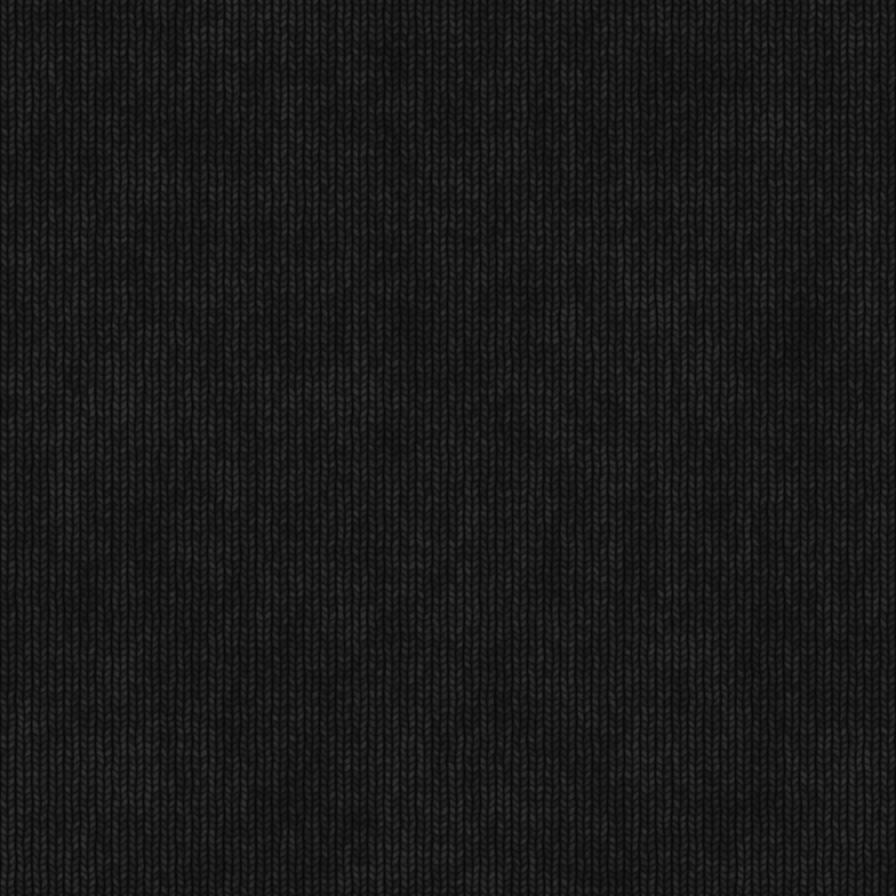
Give the GLSL for this texture, as a WebGL 1 fragment shader.

```glsl
precision highp float;
// Fine black stockinette knit: columns of V stitches with worn, uneven yarn.

uniform vec2 u_resolution;

const vec2 STITCHES = vec2(56.0, 124.0);
const float V_RISE = 0.65;
const vec3 GAP_COLOR = vec3(0.040, 0.040, 0.041);
const vec3 YARN_COLOR = vec3(0.150, 0.150, 0.151);

float hash(vec2 p) {
  vec3 q = fract(vec3(p.xyx) * 0.1031);
  q += dot(q, q.yzx + 33.33);
  return fract((q.x + q.y) * q.z);
}

vec2 gradient(vec2 cell) {
  float angle = 6.28318 * hash(cell);
  return vec2(cos(angle), sin(angle));
}

// Gradient noise, roughly -0.7 to 0.7
float gradientNoise(vec2 p) {
  vec2 i = floor(p);
  vec2 f = p - i;
  vec2 u = f * f * f * (f * (f * 6.0 - 15.0) + 10.0);
  vec2 e = vec2(1.0, 0.0);
  float low = mix(dot(gradient(i), f),
                  dot(gradient(i + e.xy), f - e.xy), u.x);
  float high = mix(dot(gradient(i + e.yx), f - e.yx),
                   dot(gradient(i + e.xx), f - e.xx), u.x);
  return mix(low, high, u.y);
}

// Soft band around zero, widened by the pixel size
float softBand(float d, float inner, float outer, float pixel) {
  return 1.0 - smoothstep(inner - pixel, outer + pixel, abs(d));
}

// Yarn height of one slanted leg, with a brightness of its own
float stitchHeight(vec2 p, vec2 pixel) {
  float fold = abs(fract(p.x) - 0.5) * 2.0;
  float row = p.y - V_RISE * fold;
  vec2 leg = vec2(floor(p.x * 2.0), floor(row));
  float across = fract(p.x * 2.0) * 2.0 - 1.0;
  float along = fract(row) * 2.0 - 1.0;
  float body = softBand(across, 0.3, 1.0, pixel.x);
  float ends = softBand(along, 0.35, 1.0, pixel.y);
  // Legs meet at the fold, so the gap there is slightly shallower
  float floorLevel = mix(0.12, 0.0, smoothstep(0.2, 0.8, fold));
  float tone = mix(0.72, 1.22, hash(leg + 17.0));
  return mix(floorLevel, 1.0, body) * mix(0.4, 1.0, ends) * tone;
}

// Broad fading plus faint streaks along the columns
float wear(vec2 uv) {
  float patches = gradientNoise(uv * 5.0 + 3.0) * 0.20
                + gradientNoise(uv * 17.0 + 41.0) * 0.24;
  float streaks = gradientNoise(vec2(uv.x * 48.0, uv.y * 4.0) + 71.0) * 0.22;
  return 1.0 + patches + streaks;
}

void main() {
  vec2 uv = gl_FragCoord.xy / u_resolution;
  vec2 pixel = STITCHES / u_resolution;

  // Slight unevenness in the knitting
  vec2 wobble = vec2(gradientNoise(uv * 43.0 + 9.0),
                     gradientNoise(uv * 37.0 + 57.0));
  vec2 p = uv * STITCHES + wobble * vec2(0.10, 0.35);

  // Yarn, fibres and fading
  float height = stitchHeight(p, pixel);
  float fibres = gradientNoise(uv * 230.0 + 13.0);
  float light = height * wear(uv) * (1.0 + 0.36 * fibres);
  vec3 color = mix(GAP_COLOR, YARN_COLOR, clamp(light, 0.0, 1.3));
  color += 0.012 * fibres;

  gl_FragColor = vec4(color, 1.0);
}
```
